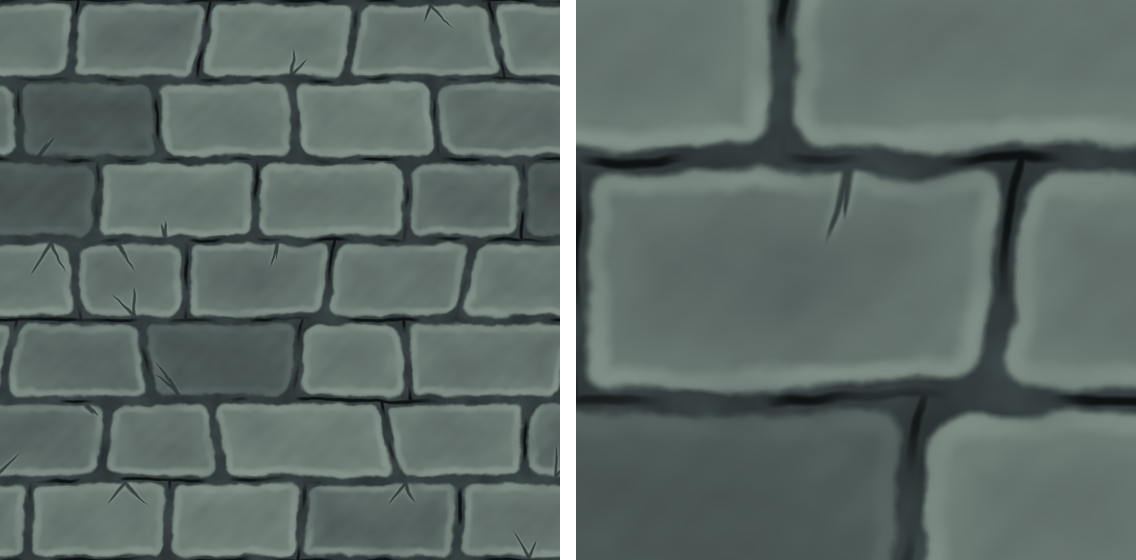
Left, the full canvas; right, a detail of the centre.
A three.js fragment shader for this texture:

```glsl
// Worn grey-green stone wall: seven courses of four uneven blocks that tile.
// Jittered joints give each block a rounded-box distance, which drives the
// dark mortar, the pale painted rim, and the tapered cracks.
varying vec2 vUv;

#define ROWS 7.0
#define COLS 4.0
#define JITTER 0.34
#define SLANT 0.26
#define HALF_GAP 0.0075
#define CORNER 0.024
#define WARP 0.007
#define RIM_STRENGTH 0.62
#define CRACK_CHANCE 0.42
#define CRACK_WIDTH 0.0042

const vec3 CREVICE = vec3(0.06, 0.07, 0.07);
const vec3 MORTAR = vec3(0.20, 0.235, 0.24);
const vec3 STONE_DARK = vec3(0.25, 0.29, 0.29);
const vec3 STONE_LIGHT = vec3(0.48, 0.54, 0.51);
const vec3 RIM = vec3(0.55, 0.62, 0.58);

float hash(vec2 p) {
  return fract(sin(dot(p, vec2(127.1, 311.7))) * 43758.5);
}

float gradientAt(vec2 cell, vec2 cells, vec2 toPoint) {
  float angle = 6.2832 * hash(mod(cell, cells) + 0.37);
  return dot(vec2(cos(angle), sin(angle)), toPoint);
}

// Gradient noise that repeats over the unit square, about -0.7 to 0.7
float noise(vec2 uv, vec2 cells) {
  vec2 p = uv * cells, i = floor(p), f = p - i;
  vec2 w = f * f * f * (f * (f * 6.0 - 15.0) + 10.0);
  vec2 e = vec2(1.0, 0.0);
  float low = mix(gradientAt(i, cells, f), gradientAt(i + e, cells, f - e), w.x);
  float high = mix(gradientAt(i + e.yx, cells, f - e.yx),
                   gradientAt(i + 1.0, cells, f - 1.0), w.x);
  return mix(low, high, w.y);
}

float fbm(vec2 uv, vec2 cells) {
  float sum = 0.0, gain = 1.0;
  for (int i = 0; i < 4; i++) {
    sum += gain * noise(uv, cells);
    cells *= 2.0;
    gain *= 0.5;
  }
  return sum;
}

// Leaning upright joint, in column units; y runs -0.5 to 0.5 in the course
float joint(float k, float row, float y) {
  vec2 id = vec2(mod(k, COLS), row);
  return k + JITTER * (hash(id + 2.6) - 0.5) + SLANT * (hash(id + 7.3) - 0.5) * y;
}

float roundedBox(vec2 p, vec2 halfSize, float radius) {
  vec2 q = abs(p) - halfSize + radius;
  return min(max(q.x, q.y), 0.0) + length(max(q, 0.0)) - radius;
}

// Forked cracks from the top or bottom edge: x = dark core, y = pale halo
vec2 cracks(vec2 p, vec2 halfSize, vec2 id) {
  vec2 mark = vec2(0.0);
  for (int i = 0; i < 4; i++) {
    float prong = float(i);
    vec2 seed = id + floor(prong / 2.0) * vec2(13.7, 5.1);
    vec2 seed2 = seed + prong * vec2(3.3, 8.9);
    float present = step(hash(seed + 1.9), CRACK_CHANCE);
    float side = hash(seed + 4.2) < 0.5 ? -1.0 : 1.0;
    vec2 start = halfSize * vec2(1.7 * (hash(seed + 6.1) - 0.5), side);
    vec2 dir = normalize(vec2(2.4 * (hash(seed2 + 0.8) - 0.5), -side));
    float len = mix(0.025, 0.075, hash(seed2 + 3.4));
    float t = clamp(dot(p - start, dir) / len, 0.0, 1.0);
    float dist = length(p - start - dir * len * t);
    float width = CRACK_WIDTH * (1.0 - t);
    vec2 line = 1.0 - smoothstep(vec2(0.2 * width, width), vec2(width + 0.0015, width + 0.007), vec2(dist));
    mark = max(mark, line * present * smoothstep(0.0, 0.3, 1.0 - t));
  }
  return mark;
}

void main() {
  // Hand-drawn wobble
  vec2 wobble = vec2(fbm(vUv, vec2(11.0)), fbm(vUv + 0.43, vec2(11.0, 13.0)));
  vec2 p = vUv + WARP * wobble;

  // Course, then the block between two neighbouring joints
  float down = (1.0 - p.y) * ROWS;
  float course = floor(down), row = mod(course, ROWS);
  float y = course + 0.5 - down;
  float x = p.x * COLS - fract(0.59 + 0.615 * row);
  float k = floor(x);
  if (x < joint(k, row, y)) k -= 1.0;
  else if (x >= joint(k + 1.0, row, y)) k += 1.0;
  float left = joint(k, row, y), right = joint(k + 1.0, row, y);
  vec2 id = vec2(mod(k, COLS), row);

  // Distances to the cell border and to the chipped block edge
  vec2 cellHalf = vec2((right - left) * 0.5 / COLS, 0.5 / ROWS);
  vec2 local = vec2((x - 0.5 * (left + right)) / COLS, y / ROWS);
  vec2 blockHalf = cellHalf - HALF_GAP;
  float border = min(cellHalf.x - abs(local.x), cellHalf.y - abs(local.y));
  float d = roundedBox(local, blockHalf, CORNER * mix(0.5, 1.2, hash(id + 9.4)));
  d += 0.004 * fbm(vUv, vec2(29.0));

  // Block tone: a few dark blocks, some middling, most pale
  float group = mod(row + 5.0 * id.x, 8.0);
  float isDark = 1.0 - step(0.5, abs(group - 1.0));
  float isDull = 1.0 - step(0.5, mod(group, 4.0));
  float tone = 0.73 + 0.2 * (hash(id + 5.7) - 0.5) - 0.2 * isDull - 0.52 * isDark;

  // Mottled paint with slanted brush strokes
  float strokes = noise(vec2(vUv.x + vUv.y, vUv.y - vUv.x), vec2(9.0, 38.0));
  tone += 0.17 * fbm(vUv, vec2(8.0, 12.0)) + 0.07 * strokes;
  tone -= 0.10 * smoothstep(0.015, 0.05, -d);
  vec3 stone = mix(STONE_DARK, STONE_LIGHT, tone);

  // Pale worn rim, strongest along the bottom edge
  float rim = smoothstep(-0.019, -0.008, d) * (1.0 - smoothstep(-0.006, 0.001, d));
  float bottom = 1.0 - smoothstep(-0.95, 0.1, local.y / blockHalf.y);
  float wear = clamp(0.6 + 0.35 * bottom + 0.7 * noise(vUv, vec2(17.0)), 0.0, 1.0);
  stone = mix(stone, RIM, RIM_STRENGTH * rim * wear * (1.0 - 0.75 * isDark));

  vec2 crack = cracks(local + 0.004 * wobble.yx, blockHalf, id);
  stone = mix(stone, RIM, 0.3 * crack.y * (1.0 - 0.6 * isDark));
  stone = mix(stone, MORTAR * 0.85, 0.85 * crack.x);

  // Mortar with broken black crevices
  vec3 mortar = MORTAR * (1.0 + 0.25 * fbm(vUv, vec2(19.0)));
  float gapMask = smoothstep(-0.05, 0.3, noise(vUv + 0.21, vec2(13.0)));
  float crevice = gapMask * (1.0 - smoothstep(0.001, 0.0045, border));
  mortar = mix(mortar, CREVICE, crevice);

  float cover = 1.0 - smoothstep(-0.0035, 0.003, d);
  gl_FragColor = vec4(mix(mortar, stone, cover), 1.0);
}
```
